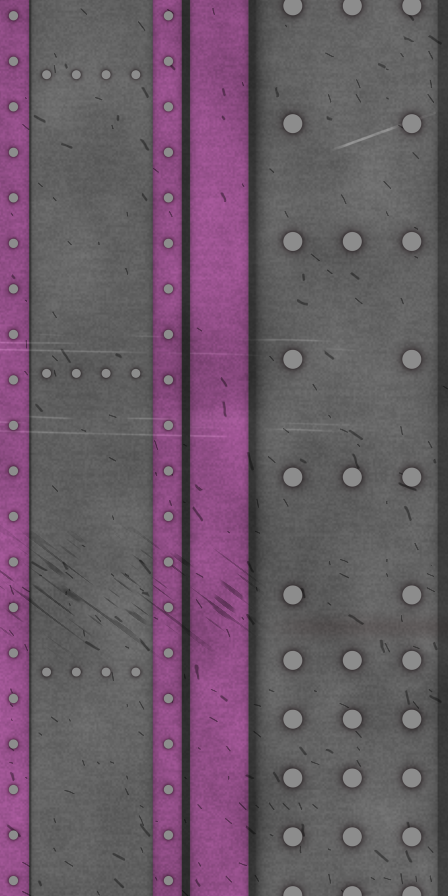
Write a Shadertoy shader that draws this texture.

```glsl
float hash(vec2 p) {
    p = fract(p * vec2(0.1031, 0.1137));
    p += dot(p, p.yx + 33.33);
    return fract((p.x + p.y) * p.x * 7.31 + p.y * 13.7);
}

float noise(vec2 p) {
    vec2 i = floor(p), f = fract(p);
    f = f * f * (3.0 - 2.0 * f);
    return mix(mix(hash(i), hash(i + vec2(1, 0)), f.x),
               mix(hash(i + vec2(0, 1)), hash(i + vec2(1, 1)), f.x), f.y);
}

float fbm(vec2 p) {
    float sum = 0.0, amp = 0.5;
    for (int i = 0; i < 5; i++) {
        sum += amp * noise(p);
        p = p * 2.03 + 17.3;
        amp *= 0.5;
    }
    return sum;
}

float segment(vec2 p, vec2 a, vec2 b) {
    vec2 ab = b - a;
    return length(p - a - ab * clamp(dot(p - a, ab) / dot(ab, ab), 0.0, 1.0));
}

// 1 between a and b, with smoothed borders
float band(float x, float a, float b, float soft) {
    return smoothstep(a - soft, a + soft, x) - smoothstep(b - soft, b + soft, x);
}

// Offset to the nearest of n points spaced by gap
float nearest(float x, float start, float gap, float n) {
    return x - start - gap * clamp(round((x - start) / gap), 0.0, n - 1.0);
}

// Short dark gouges, at most one in each cell
float gouges(vec2 p, float cells, float rarity) {
    vec2 id = floor(p * cells), f = fract(p * cells) - 0.5;
    float h = hash(id + 5.0), angle = 0.3 + 1.2 * hash(id + 41.0);
    vec2 arm = vec2(cos(angle), sin(angle)) * (0.04 + 0.28 * hash(id + 73.0));
    f += 0.1 * (noise(p * 90.0) - 0.5);
    return step(rarity, h) * smoothstep(0.075, 0.015, segment(f, -arm, arm));
}

void addRivet(inout vec3 col, float d, float radius, float px) {
    float halo = exp(-max(d - radius, 0.0) / (0.38 * radius));
    col *= 1.0 - halo * vec3(0.42, 0.48, 0.46);
    col = mix(col, vec3(0.55), smoothstep(px, -px, d - radius));
}

void mainImage(out vec4 fragColor, in vec2 fragCoord) {
    // Width is 1, height is 2, y runs down from the top
    vec2 p = fragCoord / iResolution.xy * vec2(1, 2);
    p.y = 2.0 - p.y;
    float px = 0.7 / iResolution.x;

    // Steel sheet with painted strips
    vec3 col = vec3(0.385);
    float paint = band(p.x, -0.1, 0.065, px) + band(p.x, 0.341, 0.406, px)
                + band(p.x, 0.424, 0.555, px);
    col = mix(col, vec3(0.57, 0.305, 0.53), paint);

    // Grime gathered along the seams
    float seam = min(min(abs(p.x - 0.067), abs(p.x - 0.341)), abs(p.x - 0.406));
    seam = min(seam, min(abs(p.x - 0.424), abs(p.x - 0.555)));
    col *= 1.0 - 0.24 * exp(-seam / 0.007);
    col *= 1.0 - 0.42 * step(0.555, p.x) * exp(-max(p.x - 0.57, 0.0) / 0.018);
    col *= 1.0 - 0.2 * exp(-abs(p.x - 0.977) / 0.012);
    col *= 1.0 - 0.3 * band(p.x, 0.065, 0.070, px);

    // Dark grooves and right border
    float groove = band(p.x, 0.406, 0.424, px);
    col = mix(col, vec3(0.175), groove);
    col = mix(col, vec3(0.20), 0.85 * band(p.x, 0.555, 0.570, px));
    col = mix(col, vec3(0.215), 0.9 * smoothstep(0.977 - px, 0.977 + px, p.x));

    // Clouded wear and fine grain
    float wear = fbm(p * vec2(7, 5)) - 0.48;
    float grain = noise(p * 230.0) - 0.5;
    float brushed = noise(p * vec2(22, 150)) - 0.5;
    col *= 1.0 + 0.38 * wear + 0.13 * grain + 0.06 * brushed;
    col *= 1.0 - 0.14 * exp(-pow((p.y - 1.40) / 0.025, 2.0))
               * smoothstep(0.57, 0.7, p.x) * vec3(0.7, 1, 1);

    // Gouges, denser on the lower half
    float low = smoothstep(1.0, 1.3, p.y);
    float marks = gouges(p, 17.0, 0.88) + gouges(p + 3.7, 31.0, 0.93 - 0.08 * low);
    col *= 1.0 - 0.38 * min(marks, 1.0);
    vec2 tilted = vec2(p.x * 0.8 + p.y * 0.6, p.y * 0.8 - p.x * 0.6);
    float hatch = smoothstep(0.73, 0.9, noise(tilted * vec2(14, 150)));
    col *= 1.0 - 0.3 * hatch * band(p.y, 1.22, 1.42, 0.09) * (1.0 - smoothstep(0.5, 0.62, p.x));

    // Pale scuffs running across the sheet
    for (int i = 0; i < 6; i++) {
        float k = float(i);
        float y = (i < 3 ? 0.742 : 0.925) + 0.017 * mod(k, 3.0)
                + 0.025 * p.x + 0.006 * noise(vec2(p.x * 6.0, k * 9.0));
        float broken = smoothstep(0.35, 0.75, noise(vec2(p.x * 9.0 + k * 7.0, k)));
        float line = exp(-pow((p.y - y) / 0.0022, 2.0));
        col += 0.10 * line * broken * (1.0 - smoothstep(0.65, 0.85, p.x)) * (1.0 - groove);
    }
    col += 0.035 * exp(-pow((p.y - 0.95) / 0.03, 2.0)) * noise(p * vec2(8, 40)) * (1.0 - groove);
    float slash = segment(p, vec2(0.70, 0.35), vec2(0.97, 0.252));
    col += 0.17 * smoothstep(0.0045, 0.001, slash) * smoothstep(0.2, 0.65, noise(p * 28.0));

    // Small rivets along the two narrow strips
    float sideX = min(abs(p.x - 0.030), abs(p.x - 0.376));
    addRivet(col, length(vec2(sideX, nearest(p.y, 0.0352, 0.1016, 20.0))), 0.0104, px);

    // Rows of four on the left panel
    vec2 row = vec2(nearest(p.x, 0.104, 0.0664, 4.0), nearest(p.y, 0.1667, 0.6667, 3.0));
    addRivet(col, length(row), 0.0100, px);

    // Large rivets: alternating threes and twos, then a dense block
    float full = nearest(p.x, 0.6536, 0.1328, 3.0);
    float pair = nearest(p.x, 0.6536, 0.2656, 2.0);
    float large = length(vec2(full, nearest(p.y, 0.013, 0.526, 3.0)));
    large = min(large, length(vec2(pair, nearest(p.y, 0.276, 0.526, 3.0))));
    large = min(large, length(vec2(full, nearest(p.y, 1.474, 0.1313, 5.0))));
    addRivet(col, large, 0.0212, px);

    fragColor = vec4(clamp(col, 0.0, 1.0), 1.0);
}
```
